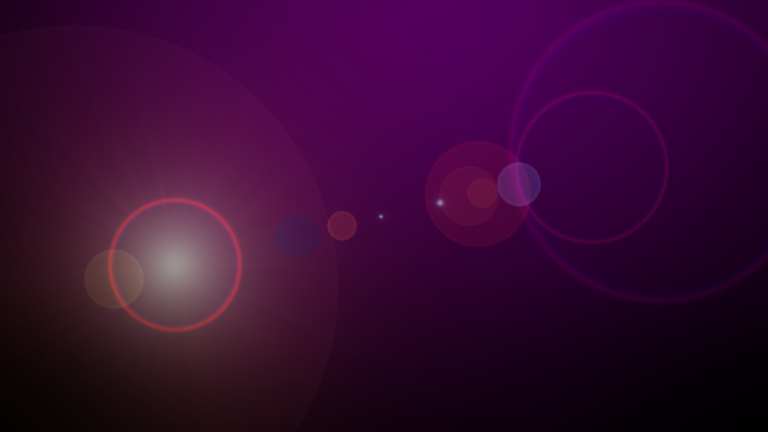
Reproduce this background procedurally as a WebGL 2 fragment shader.

```glsl
#version 300 es
precision highp float;

#define SUN vec2(0.405, 0.387)
#define AXIS_SLOPE 0.234
#define SKY_COLOR vec3(0.31, 0.0, 0.355)
#define SKY_CENTER vec2(1.02, 1.0)
#define SKY_REACH 1.3
#define GLOW_COLOR vec3(0.48, 0.56, 0.44)
#define GLOW_FALLOFF vec3(0.21, 0.13, 0.13)
#define SPARK_COLOR vec3(0.22, 0.50, 0.45)
#define RAY_COUNT 90.0
#define RAY_STRENGTH 0.07
#define EDGE_SOFTNESS 0.002

uniform vec2 u_resolution;
out vec4 fragColor;

// Lens reflections: x = position across the canvas, y = radius
const int DISC_COUNT = 9;
const vec2 DISCS[DISC_COUNT] = vec2[](
    vec2(0.174, 0.609), vec2(0.264, 0.069), vec2(0.640, 0.028),
    vec2(0.690, 0.051), vec2(0.792, 0.0345), vec2(1.1065, 0.123),
    vec2(1.0856, 0.0695), vec2(1.116, 0.0347), vec2(1.2014, 0.051));
const vec3 DISC_TINTS[DISC_COUNT] = vec3[](
    vec3(0.022, 0.012, 0.008), vec3(0.045, 0.045, 0.01), vec3(-0.01, 0.005, 0.012),
    vec3(-0.04, 0.012, 0.025), vec3(0.11, 0.06, 0.01), vec3(0.075, 0.012, 0.0),
    vec3(0.04, 0.025, 0.005), vec3(0.05, 0.03, 0.0), vec3(0.05, 0.10, 0.12));

// Rings: x = position, y = radius, z = line width
const int RING_COUNT = 3;
const vec3 RINGS[RING_COUNT] = vec3[](
    vec3(0.405, 0.150, 0.006), vec3(1.370, 0.1735, 0.005), vec3(1.528, 0.345, 0.009));
const vec3 RING_TINTS[RING_COUNT] = vec3[](
    vec3(0.24, 0.01, 0.0), vec3(0.11, 0.01, 0.03), vec3(0.07, 0.0, 0.045));

float hash(float n) {
    n = fract(n * 0.1031);
    n *= n + 33.33;
    return fract(n * (n + n));
}

// Every reflection lies on one line through the sun
vec2 onAxis(float x) {
    return vec2(x, SUN.y + (x - SUN.x) * AXIS_SLOPE);
}

vec3 sky(vec2 p) {
    float d = length((p - SKY_CENTER) * vec2(0.8, 1.0));
    return SKY_COLOR * (1.0 - smoothstep(0.0, SKY_REACH, d));
}

// Smooth noise around the circle, without a seam
float rays(vec2 v) {
    float a = (atan(v.y, v.x) / 6.2831853 + 0.5) * RAY_COUNT;
    float cell = floor(a);
    float blend = smoothstep(0.0, 1.0, a - cell);
    return mix(hash(mod(cell, RAY_COUNT)), hash(mod(cell + 1.0, RAY_COUNT)), blend) - 0.5;
}

vec3 sunGlow(vec2 p) {
    vec2 v = p - SUN;
    float d = sqrt(dot(v, v) + 0.0006) - 0.0245;
    float streak = 1.0 + RAY_STRENGTH * rays(v) * smoothstep(0.03, 0.2, d);
    return GLOW_COLOR * exp(-d / GLOW_FALLOFF) * streak;
}

vec3 disc(vec2 p, vec2 shape, vec3 tint, float soft) {
    float d = length(p - onAxis(shape.x)) - shape.y;
    float fill = 1.0 - smoothstep(-soft, soft, d);
    float rim = exp(-pow((d + 2.0 * soft) / (2.0 * soft), 2.0));
    return tint * fill * (1.0 + 0.2 * rim);
}

vec3 ring(vec2 p, vec3 shape, vec3 tint) {
    float d = (length(p - onAxis(shape.x)) - shape.y) / shape.z;
    float inner = exp(-pow(d + 1.5, 2.0));
    return tint * exp(-d * d) + vec3(0.0, 0.0, 0.035) * inner;
}

// Bright point with a faint halo
vec3 spark(vec2 p, float x, float size) {
    float d = length(p - onAxis(x)) / size;
    return SPARK_COLOR * (0.8 * exp(-d * d) + 0.3 * exp(-d * 0.8));
}

void main() {
    vec2 p = gl_FragCoord.xy / u_resolution.y;
    p.x += 0.5 * (16.0 / 9.0 - u_resolution.x / u_resolution.y);
    float soft = max(EDGE_SOFTNESS, 0.75 / u_resolution.y);

    vec3 color = sky(p) + sunGlow(p);
    for (int i = 0; i < DISC_COUNT; i++)
        color += disc(p, DISCS[i], DISC_TINTS[i], soft);
    for (int i = 0; i < RING_COUNT; i++)
        color += ring(p, RINGS[i], RING_TINTS[i]);
    for (int i = 0; i < 2; i++)
        color += spark(p, 0.882 + 0.1365 * float(i), 0.004 + 0.003 * float(i));

    // Darken the lower corners
    float side = abs(p.x / 0.889 - 1.0);
    color *= 1.0 - 0.6 * smoothstep(0.3, 1.0, side) * (1.0 - smoothstep(0.0, 0.4, p.y));

    fragColor = vec4(clamp(color, 0.0, 1.0), 1.0);
}
```
